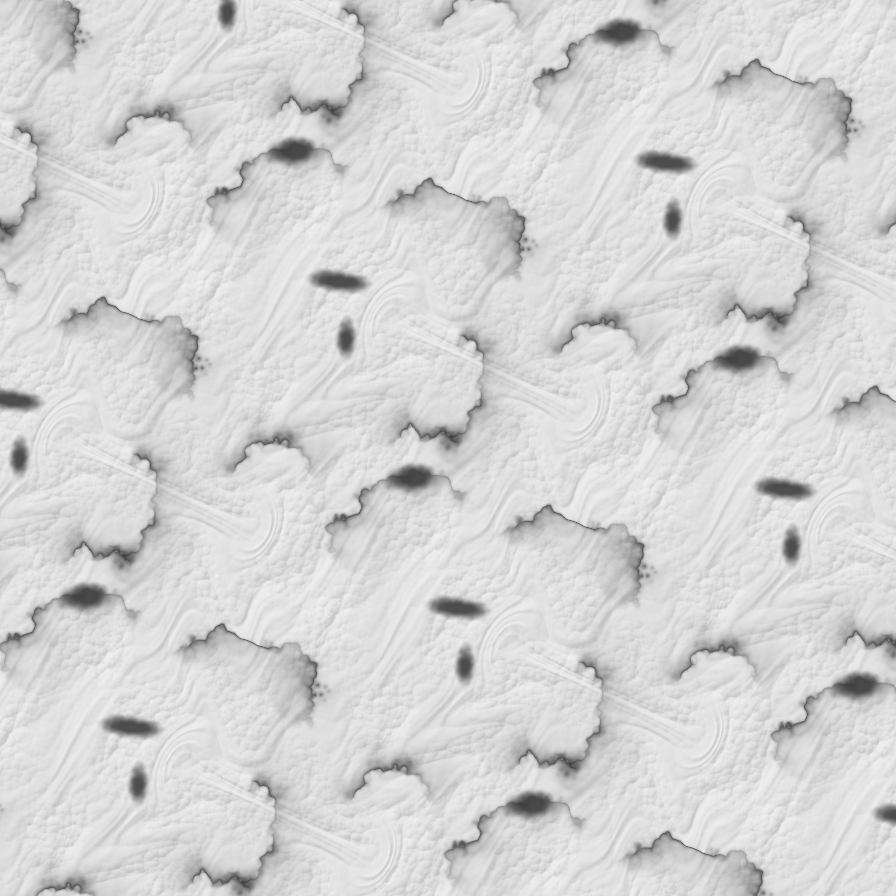
This texture map is drawn by a WebGL 1 fragment shader. Its source:

```glsl
precision highp float;
// Pale, weathered rock: rough lobes, swirling strata and dark crevices on a tilted square repeat.

uniform vec2 u_resolution;

const float TAU = 6.2831853;
const float TILT = 0.349;               // angle of the repeat
const float TILE = 0.388;               // side of the repeat, in canvas units
const vec2 ORIGIN = vec2(0.387, 0.622);
const vec2 LIGHT = vec2(-0.6, 0.8);
const float STONE = 0.885;
const float HOLLOW = 0.2;

vec2 turn(vec2 v, float angle) {
  float c = cos(angle), s = sin(angle);
  return vec2(c * v.x - s * v.y, s * v.x + c * v.y);
}

vec2 hash2(vec2 cell) {
  vec2 k = vec2(dot(cell, vec2(127.1, 311.7)), dot(cell, vec2(269.5, 183.3)));
  return fract(sin(k) * 43758.55);
}

// Distance to the nearest scattered point, with count cells per repeat
float cellular(vec2 t, float count) {
  vec2 g = t * count, cell = floor(g);
  float nearest = 4.0;
  for (int j = -1; j <= 1; j++) {
    for (int i = -1; i <= 1; i++) {
      vec2 c = cell + vec2(float(i), float(j));
      vec2 d = c + hash2(mod(c, count) + count) - g;
      nearest = min(nearest, dot(d, d));
    }
  }
  return sqrt(nearest);
}

// Layered sine warp that keeps whole-number periods
vec2 swirl(vec2 t) {
  for (int i = 1; i <= 5; i++) {
    float f = float(i);
    t += 0.085 / f * sin(TAU * f * t.yx + vec2(1.3, 4.1) * f);
  }
  return t;
}

// Rounded bump whose slope does not depend on its size
float bumps(vec2 t, float count) {
  float d = cellular(t, count);
  return -d * d / count;
}

float strata(vec2 t, vec2 wave) {
  return sin(TAU * dot(t, wave)) / (TAU * length(wave));
}

float relief(vec2 t) {
  vec2 w = swirl(t);
  float rough = 0.5 + 0.5 * sin(TAU * (w.x + 2.0 * w.y)) * sin(TAU * (2.0 * w.x - w.y) + 1.0);
  rough = smoothstep(0.25, 0.75, rough);
  float grain = bumps(t, 52.0) + 0.9 * bumps(t, 29.0) + 0.6 * bumps(w, 15.0);
  float layers = 0.6 * strata(w, vec2(-8.0, 22.0)) + 0.5 * strata(w, vec2(-5.0, 13.0))
               + 0.3 * strata(w, vec2(-17.0, 37.0));
  return grain * mix(0.25, 1.0, rough) + layers * mix(1.0, 0.2, rough) + 0.5 * bumps(w, 6.0);
}

// Offset from the closest repeat of a feature, in upright axes
vec2 closest(vec2 p, vec2 centre) {
  vec2 t = turn(p - centre, -TILT);
  return turn(fract(t + 0.5) - 0.5, TILT);
}

// Shadow along part of a lobe's rim: crisp on one side, fading on the other.
// side is 1 to fade outward and -1 to fade inward.
float crease(vec2 d, vec2 radii, vec2 facing, float arc, float side, float grit) {
  vec2 e = d / radii;
  float rim = (length(e) - 1.0) * min(radii.x, radii.y) + grit;
  float s = side * rim;
  float along = dot(e / max(length(e), 0.001), normalize(facing));
  float outer = max(s, 0.0);
  float fade = 0.58 * exp(-outer / 0.016) + 0.22 * exp(-outer / 0.07);
  return fade * exp(min(s, 0.0) / 0.006) * smoothstep(arc, arc + 0.4, along);
}

float pit(vec2 d, vec2 radii, float grit) {
  return 0.85 * (1.0 - smoothstep(0.4, 1.5, length(d / radii) + 10.0 * grit));
}

void main() {
  vec2 uv = gl_FragCoord.xy / min(u_resolution.x, u_resolution.y);
  vec2 p = (uv - ORIGIN) / TILE;
  vec2 t = turn(p, -TILT);

  // Embossed surface
  float reach = 0.006;
  vec2 toLight = turn(LIGHT, -TILT) * reach;
  float slope = clamp((relief(t) - relief(t + toLight)) / reach, -2.5, 2.0);
  float shade = STONE + slope * (slope > 0.0 ? 0.022 : 0.04);
  shade -= 0.03 * (cellular(swirl(t), 5.0) - 0.4);

  // Ragged outlines
  float grit = 0.035 * (cellular(t, 13.0) - 0.45) + 0.02 * (cellular(t, 37.0) - 0.45);
  float patchy = mix(0.4, 1.0, smoothstep(0.15, 0.65, cellular(t, 7.0)));
  vec2 q = p + 0.6 * turn(swirl(t * 3.0) / 3.0 - t, TILT);

  // Lobes of the repeat: main boulder, slab, knoll, bulge, pebble
  float open = 1.0;
  open *= 1.0 - patchy * crease(closest(q, vec2(0.18, -0.59)), vec2(0.23, 0.185), vec2(-0.6, 0.8), 0.1, -1.0, grit);
  open *= 1.0 - patchy * crease(closest(q, vec2(0.61, -0.67)), vec2(0.24, 0.16), vec2(0.6, 0.7), 0.0, -1.0, grit);
  open *= 1.0 - patchy * crease(closest(q, vec2(-0.21, -0.41)), vec2(0.12, 0.1), vec2(0.0, 1.0), 0.2, 1.0, grit);
  open *= 1.0 - patchy * crease(closest(q, vec2(0.29, -0.13)), vec2(0.1, 0.13), vec2(0.9, -0.2), -0.2, 1.0, grit);
  open *= 1.0 - patchy * crease(closest(q, vec2(0.26, -0.31)), vec2(0.07, 0.055), vec2(-0.2, 1.0), 0.0, 1.0, grit);

  // Deep pits: apex gap, slot, hole
  open *= 1.0 - pit(closest(p, vec2(0.185, -0.4)), vec2(0.062, 0.036), grit);
  open *= 1.0 - pit(turn(closest(p, vec2(-0.023, 0.164)), 0.1), vec2(0.075, 0.026), grit);
  open *= 1.0 - pit(closest(p, vec2(0.0)), vec2(0.024, 0.046), grit);

  gl_FragColor = vec4(vec3(mix(HOLLOW, shade, open)), 1.0);
}
```
